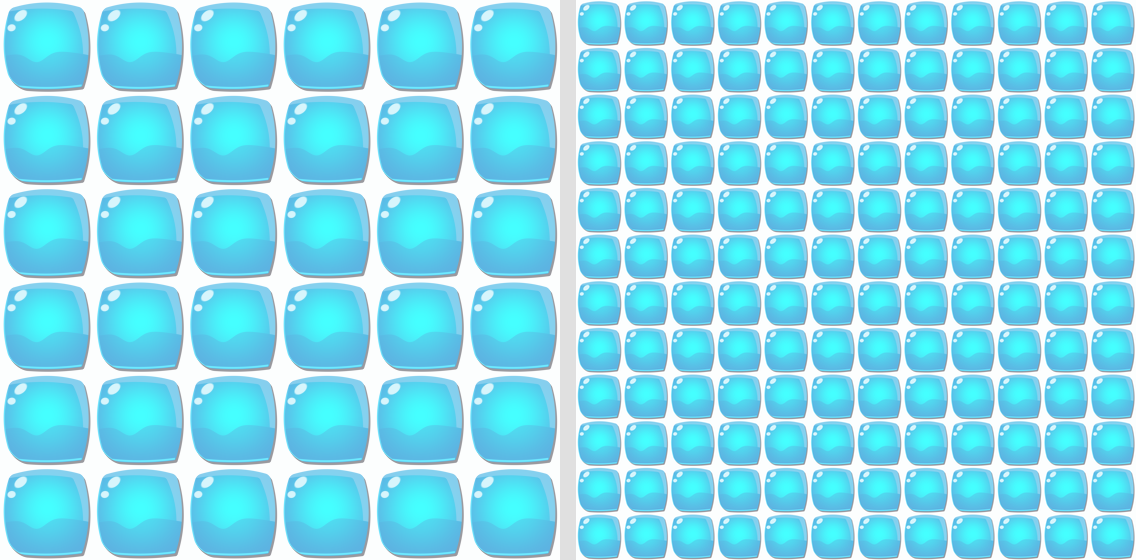
Left: one tile. Right: repeated 2 by 2.
Write a Shadertoy shader that draws this pattern.

```glsl
// A six by six grid of glossy, pillow-shaped blue glass tiles on white.
// Each tile is bounded by four parabolic sides with rounded corners, then
// shaded with a radial glow, a liquid wave, gloss, a rim and a drop shadow.

const float REPEATS = 6.0;
const vec3 PAPER  = vec3(0.99, 0.995, 0.995);
const vec3 SHADOW = vec3(0.60, 0.60, 0.62);
const vec3 CORE   = vec3(0.27, 1.00, 1.00);
const vec3 EDGE   = vec3(0.37, 0.70, 0.89);
const vec3 DEEP   = vec3(0.36, 0.69, 0.87);
const vec3 GLOSS  = vec3(0.58, 0.83, 0.94);
const vec3 RIM    = vec3(0.43, 0.92, 1.00);
const vec3 GLINT  = vec3(0.87, 0.97, 0.99);
const vec2 SHADOW_OFFSET = vec2(0.019, 0.026);
const vec2 GLOW_CENTER   = vec2(0.51, 0.45);
const float GLOW_RADIUS  = 0.62;
const float WAVE_SHADE   = 0.40;
const float GLOSS_AMOUNT = 0.75;

// Intersection of two half spaces with a rounded corner.
float roundMax(float a, float b, float r) {
    vec2 v = vec2(a, b) + r;
    return length(max(v, 0.0)) + min(max(v.x, v.y), 0.0) - r;
}

float square(float x) { return x * x; }

// Distances to the bowed sides; y runs downward within a cell.
float leftSide(vec2 p)   { return 0.039 + 0.46 * square(p.y - 0.479) - p.x; }
float rightSide(vec2 p)  { return p.x - 0.950 + 0.376 * square(p.y - 0.495); }
float topSide(vec2 p)    { return 0.027 + 0.41 * square(p.x - 0.505) - p.y; }
float bottomSide(vec2 p) { return p.y - 0.957 + 0.18 * square(p.x - 0.495); }

float tileDistance(vec2 p) {
    float l = leftSide(p), r = rightSide(p), t = topSide(p), b = bottomSide(p);
    float upper = max(roundMax(l, t, 0.035), roundMax(r, t, 0.035));
    float lower = max(roundMax(l, b, 0.14), roundMax(r, b, 0.015));
    return max(upper, lower);
}

// Inner edge of the pale band along the top and right sides.
float glossDistance(vec2 p) {
    float top = 0.092 + 0.25 * square(p.x - 0.45) - p.y;
    float right = p.x - 0.89 + 0.52 * square(0.58 - p.y);
    return roundMax(top, right, 0.02);
}

float waveHeight(float x) {
    return 0.547 + 0.115 * exp(-square((x - 0.396) / 0.135))
         + 0.24 * square(x - 0.52);
}

float ellipseDistance(vec2 p, vec2 center, vec2 radii, float angle) {
    float c = cos(angle), s = sin(angle);
    vec2 q = mat2(c, -s, s, c) * (p - center);
    return (length(q / radii) - 1.0) * min(radii.x, radii.y);
}

// Antialiased coverage of the inside of a distance field.
float cover(float d, float pixel) {
    return 1.0 - smoothstep(-0.75 * pixel, 0.75 * pixel, d);
}

vec3 glassColor(vec2 p, float tile, float pixel) {
    // Radial glow
    float glow = smoothstep(0.02, GLOW_RADIUS, length(p - GLOW_CENTER));
    vec3 color = mix(CORE, EDGE, glow);

    // Liquid below the wave, gloss band above it
    float liquid = cover(waveHeight(p.x) - p.y, pixel);
    float band = cover(-glossDistance(p), pixel) * (1.0 - liquid);
    color = mix(color, GLOSS, band * GLOSS_AMOUNT);
    color = mix(color, DEEP, liquid * WAVE_SHADE);

    // Bright rim: thin on the left, thicker along the bottom
    float bottomRim = cover(abs(bottomSide(p) + 0.016) - 0.010, pixel)
                    * smoothstep(0.06, 0.20, p.x) * cover(p.x - 0.875, pixel);
    float leftRim = cover(-tile - 0.013, pixel) * (1.0 - smoothstep(0.15, 0.30, p.x))
                  * smoothstep(0.10, 0.30, p.y);
    color = mix(color, RIM, max(bottomRim, 0.8 * leftRim));

    // Two glints in the upper left corner
    float glint = min(ellipseDistance(p, vec2(0.222, 0.167), vec2(0.077, 0.047), -0.68),
                      ellipseDistance(p, vec2(0.124, 0.298), vec2(0.044, 0.037), -0.25));
    return mix(color, GLINT, 0.95 * cover(glint, pixel));
}

void mainImage(out vec4 fragColor, in vec2 fragCoord) {
    vec2 uv = fragCoord / iResolution.xy;
    float pixel = REPEATS / min(iResolution.x, iResolution.y);
    vec2 p = fract(uv * REPEATS);
    p.y = 1.0 - p.y;

    float tile = tileDistance(p);
    float shadow = tileDistance(p - SHADOW_OFFSET);
    vec3 color = mix(PAPER, SHADOW, cover(shadow, pixel));
    color = mix(color, glassColor(p, tile, pixel), cover(tile, pixel));
    fragColor = vec4(color, 1.0);
}
```
